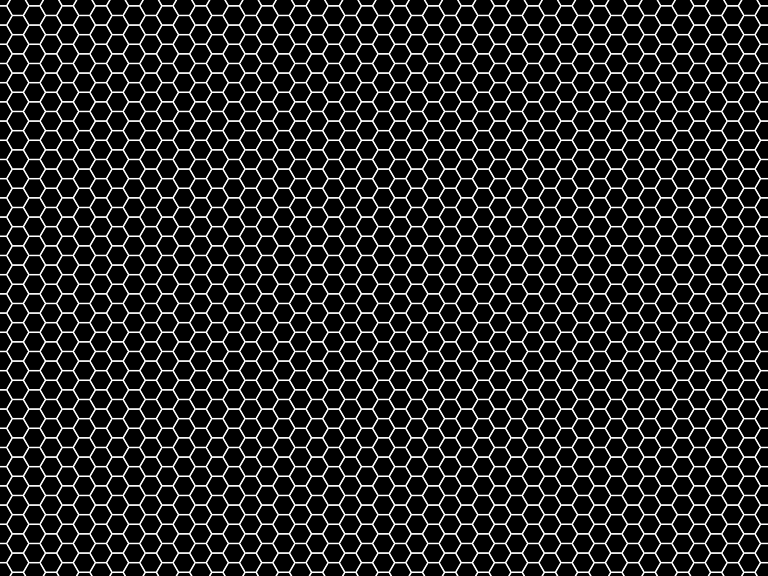
This pattern is drawn by a Shadertoy shader. Its source:

```glsl
const float ROWS = 30.0;             // hexagons per canvas height
const float HALF_LINE = 0.041;       // half line width, in hexagon heights
const vec2 GRID_SHIFT = vec2(-0.02, -0.306);
const vec3 CELL_COLOR = vec3(0.0);
const vec3 LINE_COLOR = vec3(1.0);

// Offset from the nearest centre of a flat-topped hexagon grid of unit height
vec2 hexLocal(vec2 p) {
    vec2 period = vec2(sqrt(3.0), 1.0);
    vec2 evenColumn = p - period * round(p / period);
    vec2 shifted = p - 0.5 * period;
    vec2 oddColumn = shifted - period * round(shifted / period);
    return dot(evenColumn, evenColumn) < dot(oddColumn, oddColumn) ? evenColumn : oddColumn;
}

// Distance from a point inside a unit-height hexagon to its border
float hexBorder(vec2 local) {
    vec2 q = abs(local);
    return 0.5 - max(q.y, dot(q, vec2(0.5 * sqrt(3.0), 0.5)));
}

// Antialiased coverage of a line centred on distance zero
float lineMask(float dist, float halfWidth, float pixel) {
    float soft = 0.55 * pixel;
    return 1.0 - smoothstep(halfWidth - soft, halfWidth + soft, dist);
}

void mainImage(out vec4 fragColor, in vec2 fragCoord) {
    // Grid coordinates from the canvas centre, one unit per hexagon height
    float pixel = ROWS / iResolution.y;
    vec2 p = (fragCoord - 0.5 * iResolution.xy) * pixel - GRID_SHIFT;

    float border = hexBorder(hexLocal(p));
    float line = lineMask(border, HALF_LINE, pixel);
    fragColor = vec4(mix(CELL_COLOR, LINE_COLOR, line), 1.0);
}
```
